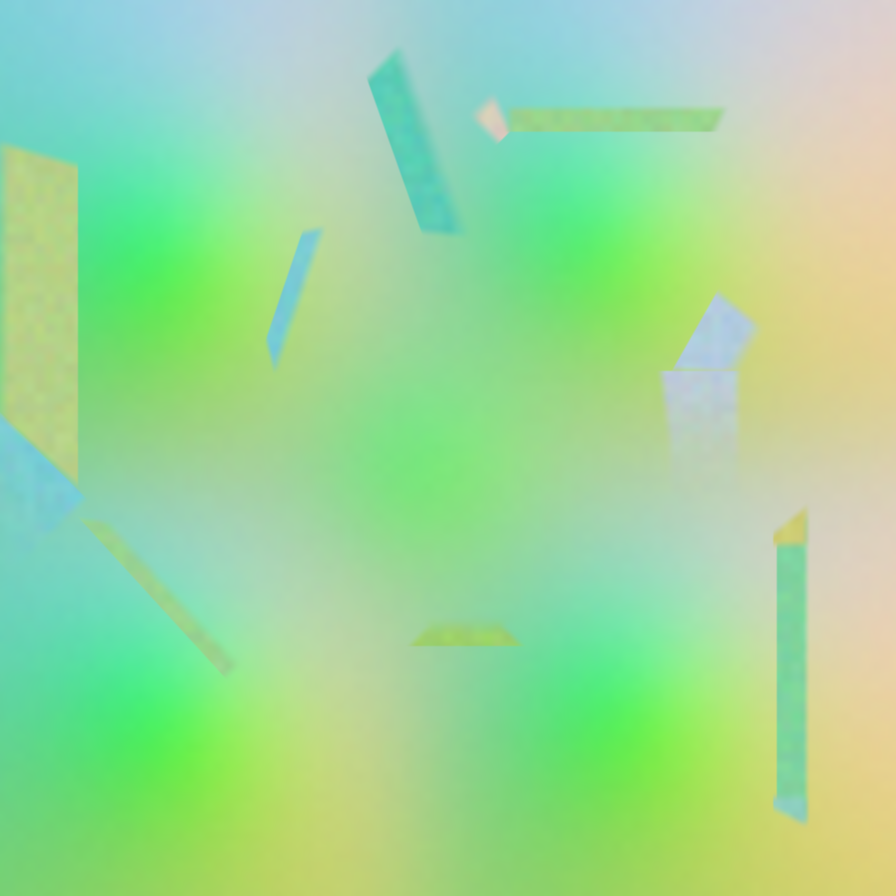
Give the GLSL for this background, as a three.js fragment shader.

```glsl
varying vec2 vUv;

#define CORE_RADIUS 0.143
#define TILT_SOFTNESS 0.075
#define BLEND_SHARPNESS 20.0
#define HARD_EDGE 0.0015
#define END_SOFTNESS 0.007
#define GRAIN_SCALE 90.0
#define FIELD_GRAIN 0.012
#define STRIP_GRAIN 0.05
#define CORE_COLOR vec3(0.40, 0.96, 0.43)
#define OUTER_COLOR vec3(0.66, 0.815, 0.64)

float hash(vec2 p) {
  p = fract(p * vec2(0.1031, 0.1137));
  p += dot(p, p.yx + 33.33);
  return fract((p.x + p.y) * p.x * 17.0);
}

float valueNoise(vec2 p) {
  vec2 cell = floor(p);
  vec2 f = fract(p);
  f = f * f * (3.0 - 2.0 * f);
  float low = mix(hash(cell), hash(cell + vec2(1.0, 0.0)), f.x);
  float high = mix(hash(cell + vec2(0.0, 1.0)), hash(cell + 1.0), f.x);
  return mix(low, high, f.y);
}

vec3 grain(vec2 p) {
  vec2 q = p * GRAIN_SCALE;
  return vec3(valueNoise(q), valueNoise(q + 37.0), valueNoise(q + 71.0)) - 0.5;
}

// Colored dome: red leans right, blue leans up; alpha holds its blend weight
vec4 dome(vec2 p, vec2 center, float tilt, float weight) {
  vec2 d = p - center;
  float r2 = dot(d, d);
  vec2 lean = tilt * d / sqrt(r2 + TILT_SOFTNESS * TILT_SOFTNESS);
  float falloff = 1.0 - exp(-r2 / (CORE_RADIUS * CORE_RADIUS));
  vec3 color = mix(CORE_COLOR, OUTER_COLOR, falloff);
  color += vec3(lean.x, 0.0, lean.y);
  float w = weight * exp(-BLEND_SHARPNESS * r2);
  return vec4(color * w, w);
}

// Strip to the left of the crisp edge a-b; slant shifts each end at full width
float strip(vec2 p, vec2 a, vec2 b, float width, vec2 slant, float softness) {
  vec2 dir = normalize(b - a);
  vec2 d = p - a;
  float along = dot(d, dir);
  float across = dot(d, vec2(-dir.y, dir.x));
  vec2 shift = slant * clamp(across / width, 0.0, 1.0);
  float mask = smoothstep(-HARD_EDGE, HARD_EDGE, across);
  mask *= 1.0 - smoothstep(width - softness, width + softness, across);
  mask *= smoothstep(-END_SOFTNESS, END_SOFTNESS, along - shift.x);
  return mask * smoothstep(-END_SOFTNESS, END_SOFTNESS, length(b - a) + shift.y - along);
}

void paint(inout vec3 color, vec3 tint, float mask, vec3 speckle) {
  color = mix(color, tint + STRIP_GRAIN * speckle, mask);
}

void main() {
  vec2 p = vUv;
  vec3 speckle = grain(p);

  // Smoothly joined field of domes
  vec4 field = dome(p, vec2(0.215, 0.724), 0.27, 1.0);
  field += dome(p, vec2(0.690, 0.740), 0.27, 1.0);
  field += dome(p, vec2(0.492, 0.492), 0.15, 0.55);
  field += dome(p, vec2(0.215, 0.212), 0.27, 1.0);
  field += dome(p, vec2(0.723, 0.225), 0.27, 1.0);
  vec3 color = field.rgb / field.a + FIELD_GRAIN * speckle;

  vec3 sky = vec3(0.47, 0.80, 0.83);
  vec3 olive = vec3(0.71, 0.82, 0.53);
  vec3 sage = vec3(0.60, 0.83, 0.56);
  vec3 teal = vec3(0.35, 0.80, 0.71);
  vec3 lilac = vec3(0.69, 0.80, 0.87);
  vec3 blush = vec3(0.85, 0.80, 0.74);

  // Left slab and its blue underside
  paint(color, sky, strip(p, vec2(0.095, 0.445), vec2(0.0, 0.54), 0.07, vec2(0.0), 0.06), speckle);
  paint(color, olive, strip(p, vec2(0.087, 0.460), vec2(0.087, 0.815), 0.085, vec2(0.075, 0.025), 0.012), speckle);

  // Leaning teal and blue slats
  paint(color, teal, strip(p, vec2(0.410, 0.911), vec2(0.470, 0.742), 0.043, vec2(-0.021, 0.020), 0.012), speckle);
  paint(color, sky, strip(p, vec2(0.337, 0.740), vec2(0.297, 0.622), 0.020, vec2(-0.012, 0.030), 0.007), speckle);

  // Top bar with a blush tip
  paint(color, blush, strip(p, vec2(0.557, 0.841), vec2(0.569, 0.853), 0.040, vec2(0.0, 0.015), 0.010), speckle);
  paint(color, sage, strip(p, vec2(0.569, 0.853), vec2(0.797, 0.853), 0.026, vec2(0.0, 0.012), 0.006), speckle);

  // Lilac wedge fading downward
  paint(color, lilac + vec3(0.04, 0.0, -0.02), strip(p, vec2(0.823, 0.586), vec2(0.738, 0.586), 0.08, vec2(0.0, -0.01), 0.08), speckle);
  paint(color, lilac, strip(p, vec2(0.800, 0.674), vec2(0.751, 0.588), 0.058, vec2(0.010, -0.030), 0.012), speckle);

  // Right post with tinted caps
  paint(color, vec3(0.49, 0.83, 0.62), strip(p, vec2(0.867, 0.394), vec2(0.867, 0.104), 0.033, vec2(-0.03, 0.02), 0.005), speckle);
  paint(color, vec3(0.79, 0.80, 0.46), strip(p, vec2(0.863, 0.404), vec2(0.863, 0.392), 0.037, vec2(-0.03, 0.0), 0.006), speckle);
  paint(color, vec3(0.56, 0.82, 0.75), strip(p, vec2(0.863, 0.110), vec2(0.863, 0.098), 0.036, vec2(0.0, 0.018), 0.006), speckle);

  // Lower diagonal and short slat
  paint(color, sage, strip(p, vec2(0.090, 0.420), vec2(0.250, 0.245), 0.019, vec2(0.02, 0.0), 0.008), speckle);
  paint(color, vec3(0.61, 0.82, 0.42), strip(p, vec2(0.458, 0.279), vec2(0.582, 0.279), 0.022, vec2(0.02, -0.02), 0.014), speckle);

  gl_FragColor = vec4(clamp(color, 0.0, 1.0), 1.0);
}
```
